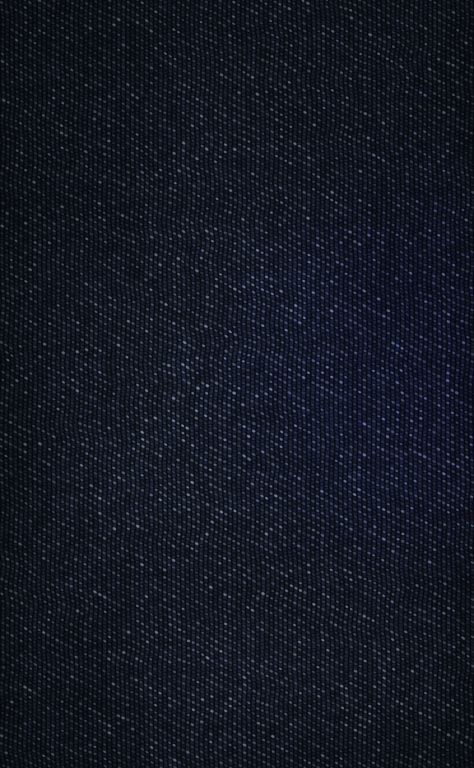
Reproduce this texture procedurally as a WebGL 1 fragment shader.

```glsl
precision highp float;
// Dark indigo denim: fine diagonal twill with pale weft flecks and shaded edges.
uniform vec2 u_resolution;

const vec2 THREADS = vec2(102.0, 312.0); // warp columns, weft rows
const float TWILL = 3.0;                 // rows per diagonal rib
const int SAMPLES = 3;                   // antialiasing grid per axis

const vec3 GAP = vec3(0.020, 0.036, 0.064);
const vec3 WARP = vec3(0.092, 0.116, 0.180);
const vec3 WEFT = vec3(0.300, 0.332, 0.372);
const vec3 INDIGO_TINT = vec3(0.96, 0.94, 1.22);

float hash(vec2 p) {
  vec3 q = fract(p.xyx * vec3(0.1031, 0.1030, 0.0973));
  q += dot(q, q.yzx + 33.33);
  return fract((q.x + q.y) * q.z);
}

float noise(vec2 p) {
  vec2 i = floor(p);
  vec2 f = fract(p);
  f = f * f * (3.0 - 2.0 * f);
  float low = mix(hash(i), hash(i + vec2(1.0, 0.0)), f.x);
  float high = mix(hash(i + vec2(0.0, 1.0)), hash(i + vec2(1.0, 1.0)), f.x);
  return mix(low, high, f.y);
}

// Threads wander slightly from the straight grid.
vec2 wander(vec2 uv, vec2 threads) {
  vec2 drift = vec2(noise(uv * vec2(7.0, 38.0)), noise(uv * vec2(24.0, 13.0) + 40.0));
  return uv * threads + (drift - 0.5) * vec2(0.6, 1.4);
}

// One weft fleck per column and rib, with a dark warp float between flecks.
vec3 weave(vec2 p, float period) {
  float column = floor(p.x);
  float rib = (p.y + column) / period;
  vec2 id = vec2(column, floor(rib));
  vec2 q = vec2(fract(p.x) - 0.5, (fract(rib) - 0.5) * period);

  float warp = smoothstep(0.35, 1.2, abs(q.y)) * (1.0 - smoothstep(0.2, 0.52, abs(q.x)));
  vec2 slanted = vec2(q.x, q.y + 0.5 * q.x);
  float size = mix(0.85, 1.12, hash(id + 71.0));
  float fleck = 1.0 - smoothstep(0.4, 1.0, length(slanted / (vec2(0.5, 0.78) * size)));

  // Uneven dye: each fleck differs, and a few are nearly bleached.
  float chance = hash(id + 13.0);
  float wear = mix(0.42, 1.0, chance) + 0.35 * smoothstep(0.88, 1.0, chance);
  vec3 cloth = mix(GAP, WARP * mix(0.7, 1.2, hash(id + 157.0)), warp);
  return mix(cloth, WEFT * wear, fleck);
}

// Broad light falloff, darkest at the top and in the corners.
float lighting(vec2 uv) {
  vec2 d = (uv - vec2(0.53, 0.43)) / vec2(0.66, 0.70);
  float falloff = 1.12 - 0.47 * smoothstep(0.1, 1.25, length(d));
  float sides = smoothstep(-0.12, 0.10, uv.x) * smoothstep(-0.10, 0.08, 1.0 - uv.x);
  return falloff * mix(0.75, 1.0, sides);
}

// Faint clouds and streaks along both thread directions.
float mottling(vec2 uv) {
  float cloud = noise(uv * vec2(5.0, 8.0) + 9.0);
  float streaks = noise(uv * vec2(95.0, 6.0)) + noise(uv * vec2(9.0, 130.0) + 21.0);
  return 0.82 + 0.16 * cloud + 0.10 * streaks;
}

void main() {
  vec2 uv = gl_FragCoord.xy / u_resolution;

  // Average the fine weave over the pixel.
  vec3 color = vec3(0.0);
  for (int y = 0; y < SAMPLES; y++) {
    for (int x = 0; x < SAMPLES; x++) {
      vec2 offset = (vec2(float(x), float(y)) + 0.5) / float(SAMPLES) - 0.5;
      vec2 point = (gl_FragCoord.xy + offset) / u_resolution;
      color += weave(wander(point, THREADS), TWILL);
    }
  }
  color /= float(SAMPLES * SAMPLES);

  // Deeper indigo toward the right side.
  float tint = 1.0 - smoothstep(0.05, 0.5, length((uv - vec2(0.92, 0.52)) * vec2(0.8, 1.3)));
  color *= mix(vec3(1.0), INDIGO_TINT, tint);
  gl_FragColor = vec4(color * lighting(uv) * mottling(uv), 1.0);
}
```
